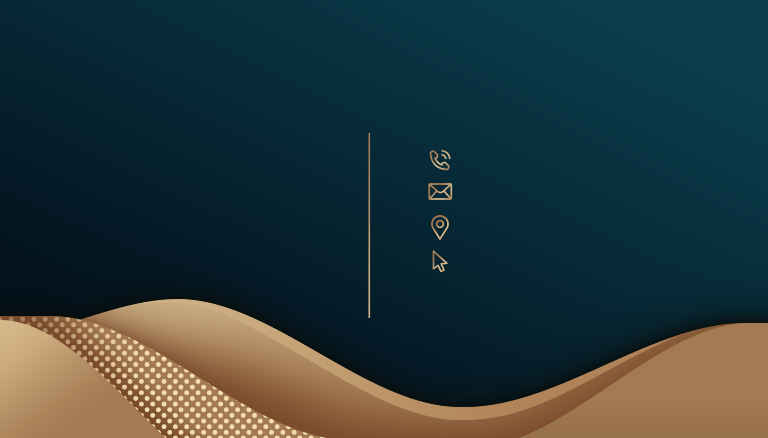
Reproduce this background procedurally as a WebGL 1 fragment shader.

```glsl
precision highp float;
// Dark teal backdrop with flowing golden waves, a thin divider and four contact icons.
uniform vec2 u_resolution;

const float WIDTH = 7.68;
const vec3 CREAM = vec3(0.84, 0.72, 0.54);
const vec3 GOLD = vec3(0.64, 0.48, 0.32);
const vec3 BROWN = vec3(0.47, 0.29, 0.17);

// Coverage of a shape from its signed distance.
float fill(float d, float px) {
  return 1.0 - smoothstep(-0.6 * px, 0.6 * px, d);
}

float segment(vec2 p, vec2 a, vec2 b) {
  vec2 ab = b - a;
  return length(p - a - ab * clamp(dot(p - a, ab) / dot(ab, ab), 0.0, 1.0));
}

float box(vec2 p, vec2 halfSize) {
  vec2 d = abs(p) - halfSize;
  return length(max(d, 0.0)) + min(max(d.x, d.y), 0.0);
}

// Wave outlines, each a height over x.
float mainWave(float x) {
  float y = mix(0.97, 1.39, smoothstep(-0.2, 1.78, x));
  y -= 1.08 * smoothstep(1.78, 4.6, x);
  return y + 0.84 * smoothstep(4.65, 7.45, x);
}
float dottedWave(float x) { return 1.22 - 1.24 * smoothstep(0.5, 3.5, x); }
float leftWave(float x) { return 1.18 - 1.95 * smoothstep(0.0, 2.9, x); }
float rightWave(float x) { return mix(-0.1, 1.15, smoothstep(4.7, 7.5, x)); }

// Icons, centred on zero, about two units wide.
float phone(vec2 p, float stroke) {
  vec2 q = p.x > p.y ? p.yx : p;
  float handle = max(abs(length(q - 0.55) - 1.28) - 0.18, q.y - 0.5);
  float ear = segment(q, vec2(-0.7, 0.62), vec2(-0.5, 0.42)) - 0.25;
  float d = abs(min(handle, ear));
  vec2 w = p - vec2(0.15, 0.1);
  float r = length(w);
  float signal = min(abs(r - 0.42), abs(r - 0.82));
  return min(d, max(signal, stroke - min(w.x, w.y))) - stroke;
}

float envelope(vec2 p, float stroke) {
  float d = abs(box(p, vec2(1.0, 0.65)) - 0.1);
  p.x = abs(p.x);
  d = min(d, segment(p, vec2(1.02, 0.68), vec2(0.25, -0.02)));
  d = min(d, segment(p, vec2(0.25, -0.02), vec2(0.0, -0.12)));
  return min(d, segment(p, vec2(1.02, -0.68), vec2(0.36, 0.06))) - stroke;
}

float pin(vec2 p, float stroke) {
  float ring = abs(length(p) - 0.33);
  p = vec2(abs(p.x), -p.y);
  vec2 n = vec2(0.848, 0.53);
  float body = length(p) - 0.8;
  float k = dot(p, vec2(-n.y, n.x));
  if (k > 0.0) body = k > 1.28 ? length(p - vec2(0.0, 1.51)) : dot(p, n) - 0.8;
  return min(ring, abs(body)) - stroke;
}

float pointer(vec2 p, float stroke) {
  vec2 tip = vec2(-0.65, 1.0), heel = vec2(-0.65, -0.75);
  vec2 a = vec2(-0.2, -0.42), b = vec2(0.1, -1.02), c = vec2(0.4, -0.87);
  vec2 e = vec2(0.12, -0.27), wing = vec2(0.68, -0.2);
  float d = min(segment(p, tip, heel), segment(p, heel, a));
  d = min(d, min(segment(p, a, b), segment(p, b, c)));
  d = min(d, min(segment(p, c, e), segment(p, e, wing)));
  return min(d, segment(p, wing, tip)) - stroke;
}

vec3 backdrop(vec2 p) {
  float t = clamp(0.5 + 0.09 * p.x + 0.185 * (p.y - 4.38), 0.0, 1.0);
  return mix(vec3(0.01, 0.07, 0.115), vec3(0.04, 0.235, 0.295), t);
}

// Golden body with a pale rim and soft shadows under its neighbours.
vec3 bodyColor(vec2 p, float top, float px) {
  float depth = top - p.y;
  vec3 lit = mix(CREAM * 0.95, GOLD, smoothstep(1.6, 4.4, p.x));
  vec3 col = mix(lit, BROWN * 1.08, smoothstep(0.0, 1.05, depth + 0.1 * max(p.x - 2.0, 0.0)));
  col = mix(col, BROWN, 0.75 * exp(-5.0 * max(p.y - dottedWave(p.x), 0.0)));
  col = mix(col, BROWN, 0.5 * smoothstep(4.5, 5.6, p.x) * exp(-4.0 * max(p.y - rightWave(p.x), 0.0)));
  float rim = 0.13 * smoothstep(0.9, 3.2, p.x) * (1.0 - smoothstep(5.0, 7.2, p.x));
  vec3 rimColor = mix(CREAM * 0.96, GOLD * 1.08, smoothstep(1.5, 5.5, p.x));
  return mix(col, rimColor, fill(depth - rim, px) * smoothstep(0.0, 0.03, rim));
}

vec3 dottedColor(vec2 p, float px) {
  vec3 col = mix(BROWN, GOLD, smoothstep(0.0, 0.5, p.y - leftWave(p.x)));
  vec2 cell = fract(vec2(p.x + p.y, p.x - p.y) * 0.7071 / 0.08) - 0.5;
  float dots = fill(length(cell) * 0.08 - 0.024, px);
  float glow = mix(0.35, 1.0, smoothstep(0.2, 1.6, p.x));
  return mix(col, vec3(0.96, 0.87, 0.68), dots * glow);
}

void main() {
  float px = WIDTH / u_resolution.x;
  vec2 p = gl_FragCoord.xy * px;
  float top = mainWave(p.x), band = dottedWave(p.x);

  // Backdrop and the shadow cast by the waves.
  float lift = max(p.y - max(top, band), 0.0);
  vec3 col = mix(backdrop(p), vec3(0.03, 0.05, 0.04), 0.85 * exp(-lift / 0.12));

  // Divider and icons.
  float line = box(p - vec2(3.693, 2.125), vec2(0.008, 0.925));
  col = mix(col, mix(CREAM, GOLD, smoothstep(1.2, 3.05, p.y)), fill(line, px));
  float stroke = 0.085;
  float icons = phone((p - vec2(4.40, 2.78)) * 10.0, stroke);
  icons = min(icons, envelope((p - vec2(4.403, 2.465)) * 10.0, stroke));
  icons = min(icons, pin((p - vec2(4.40, 2.14)) * 10.0, stroke));
  icons = min(icons, pointer((p - vec2(4.40, 1.768)) * 10.0, stroke));
  float sheen = 0.5 + 0.5 * sin((p.x - p.y) * 18.0);
  col = mix(col, mix(CREAM, GOLD, sheen), fill(icons * 0.1, px));

  // Waves from back to front.
  col = mix(col, bodyColor(p, top, px), fill(p.y - top, px));
  vec3 rightColor = mix(GOLD * 0.93, GOLD, smoothstep(0.0, 0.5, p.y));
  col = mix(col, rightColor, fill(p.y - rightWave(p.x), px));
  col = mix(col, dottedColor(p, px), fill(p.y - band, px));
  float fade = smoothstep(-0.2, 1.5, p.x * 0.7 + 1.0 - p.y);
  col = mix(col, mix(CREAM, GOLD, fade), fill(p.y - leftWave(p.x), px));
  gl_FragColor = vec4(col, 1.0);
}
```
